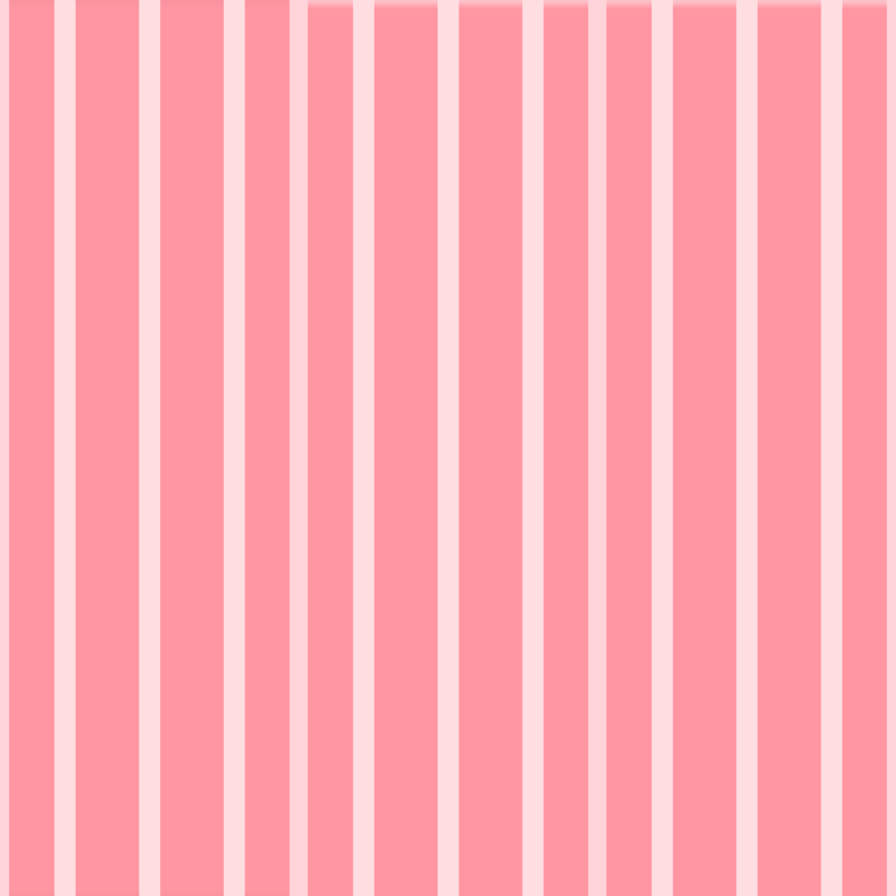
A WebGL 2 fragment shader for this pattern:

```glsl
#version 300 es
precision highp float;
// Pale vertical stripes on coral pink: three tiles across, one down.
// Each tile holds three even stripes, and a narrower, rosier stripe covers
// every tile seam. The top and bottom edges carry a faint uneven fade.

uniform vec2 u_resolution;
out vec4 fragColor;

// Coverage of a band, from the distance to its centre line.
float band(float dist, float halfWidth, float blur) {
    return 1.0 - smoothstep(-blur, blur, dist - halfWidth);
}

void main() {
    vec2 uv = gl_FragCoord.xy / u_resolution;
    float x = uv.x * 3.0;
    float tile = floor(x);
    float cell = fract(x);
    float blur = max(2.1 / u_resolution.x, 0.003);

    // Coral ground
    vec3 color = vec3(1.0, 0.59, 0.635);

    // Edge wear: a light fade on top of the later tiles, a faint shade on the first
    float topFade = 1.0 - smoothstep(0.0, 0.011, 1.0 - uv.y);
    float bottomFade = 1.0 - smoothstep(0.0, 0.006, uv.y);
    float laterTile = step(0.5, tile);
    color = mix(color, vec3(0.99, 0.76, 0.79), topFade * laterTile);
    color = mix(color, vec3(0.95, 0.56, 0.61), 0.5 * max(topFade, bottomFade) * (1.0 - laterTile));

    // Three even stripes
    for (int i = -1; i <= 1; i++) {
        float dist = abs(cell - 0.501 - 0.2835 * float(i));
        color = mix(color, vec3(1.0, 0.87, 0.885), band(dist, 0.0355, blur));
    }

    // Narrower stripe over each seam
    float seamDist = min(cell, 1.0 - cell);
    color = mix(color, vec3(1.0, 0.83, 0.852), band(seamDist, 0.0305, blur));

    fragColor = vec4(color, 1.0);
}
```
